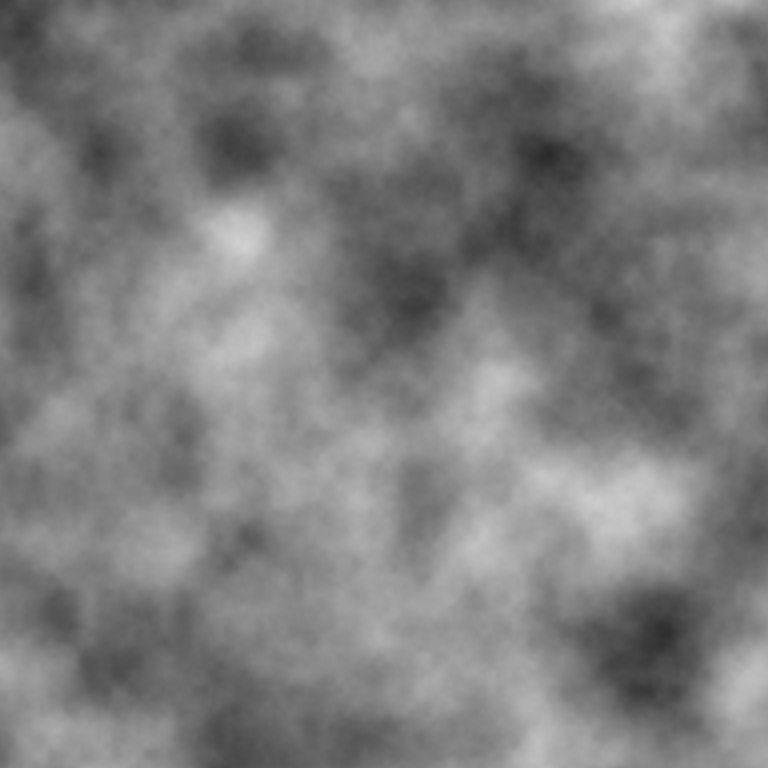
Reproduce this texture procedurally as a WebGL 2 fragment shader.

```glsl
#version 300 es
precision highp float;
// Soft grey clouds: fractal value noise with halving amplitudes.

uniform vec2 u_resolution;
out vec4 fragColor;

const float BASE_CELLS = 6.0;   // coarsest lattice cells across the canvas
const int OCTAVES = 6;
const float MEAN_GREY = 0.474;
const float CONTRAST = 0.97;

// Integer hash of a lattice corner, evenly spread over 0..1
float hash(ivec2 corner, int seed) {
    uvec2 q = uvec2(corner + 1000) * uvec2(1597334677u, 3812015801u);
    uint n = q.x ^ q.y ^ (uint(seed + 1) * 2654435769u);
    n = (n ^ (n >> 16)) * 2146121005u;
    n = (n ^ (n >> 15)) * 2221713035u;
    n ^= n >> 16;
    return float(n >> 8) / 16777216.0;
}

// Smoothly interpolated lattice noise
float valueNoise(vec2 p, int seed) {
    ivec2 cell = ivec2(floor(p));
    vec2 f = fract(p);
    vec2 s = f * f * (3.0 - 2.0 * f);
    float bottom = mix(hash(cell, seed), hash(cell + ivec2(1, 0), seed), s.x);
    float top = mix(hash(cell + ivec2(0, 1), seed), hash(cell + ivec2(1, 1), seed), s.x);
    return mix(bottom, top, s.y);
}

// Sum of octaves, normalised to 0..1
float cloudNoise(vec2 p, int octaves) {
    float sum = 0.0;
    float total = 0.0;
    float amplitude = 0.5;
    for (int i = 0; i < octaves; i++) {
        sum += amplitude * valueNoise(p, i);
        total += amplitude;
        amplitude *= 0.5;
        p = p * 2.0 + vec2(0.37, 0.61);   // keep the lattices from lining up
    }
    return sum / total;
}

void main() {
    vec2 uv = gl_FragCoord.xy / min(u_resolution.x, u_resolution.y);
    float cloud = cloudNoise(uv * BASE_CELLS, OCTAVES);
    float grey = MEAN_GREY + CONTRAST * (cloud - 0.5);
    fragColor = vec4(vec3(clamp(grey, 0.0, 1.0)), 1.0);
}
```
